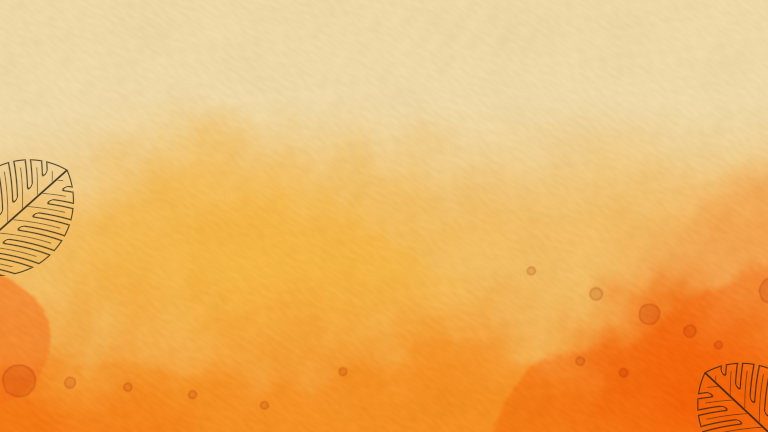
Write a Shadertoy shader that draws this background.

```glsl
// Autumn watercolour: warm pigment washes rise from the lower edge over cream
// paper. Noise-bent distance fields shape the washes and drops; two line-drawn
// leaves are a vesica cut by repeated slits. Units: canvas height = 1.

#define PAPER  vec3(0.932, 0.845, 0.650)
#define GOLD   vec3(0.942, 0.735, 0.390)
#define AMBER  vec3(0.960, 0.695, 0.230)
#define ORANGE vec3(0.955, 0.545, 0.115)
#define EMBER  vec3(0.950, 0.375, 0.025)
#define INK    vec3(0.130, 0.110, 0.070)
#define LINE_WIDTH 0.0011
#define SLIT_SPACING 0.046
#define GRAIN 0.022

// Gradient noise, roughly -0.7 to 0.7
vec2 gradient(vec2 cell) {
    float h = fract(sin(dot(cell, vec2(127.1, 311.7))) * 43758.5);
    return vec2(cos(6.2832 * h), sin(6.2832 * h));
}

float noise(vec2 p) {
    vec2 i = floor(p), f = fract(p);
    vec2 u = f * f * f * (f * (f * 6.0 - 15.0) + 10.0);
    vec2 e = vec2(1.0, 0.0);
    return mix(mix(dot(gradient(i), f), dot(gradient(i + e), f - e), u.x),
               mix(dot(gradient(i + e.yx), f - e.yx),
                   dot(gradient(i + 1.0), f - 1.0), u.x), u.y);
}

float fbm(vec2 p) {
    float sum = 0.0, amp = 0.6;
    for (int i = 0; i < 5; i++) {
        sum += amp * noise(p);
        p = mat2(1.6, 1.2, -1.2, 1.6) * p + 7.3;
        amp *= 0.5;
    }
    return sum;
}

// Coverage of a pigment patch: 1 inside, fading over the given softness
float wash(float d, float softness) {
    return smoothstep(softness, -softness, d);
}

// Transparent paint drop with a slightly darker rim
vec3 addDrop(vec3 col, vec2 p, vec2 centre, float radius) {
    float d = length(p - centre) - radius + 0.1 * radius * noise(p * 45.0);
    float rim = smoothstep(0.005, 0.0, abs(d + 0.003));
    float body = wash(d, 0.0025);
    return col * (1.0 - body * (0.05 + 0.04 * rim) * vec3(1.0, 2.2, 3.0));
}

// Ink coverage of a leaf whose midrib runs from the tip along axis
float leafInk(vec2 p, vec2 tip, vec2 axis) {
    vec2 q = p - tip;
    float t = dot(q, axis);
    float side = dot(q, vec2(-axis.y, axis.x));
    float s = abs(side);
    float body = length(vec2(t - 0.165, s + 0.053)) - 0.1734;

    // Slits and side veins repeat along a curved slanted coordinate
    float k = t + 0.95 * s - 1.8 * s * s + 0.012 * step(0.0, side);
    float across = abs(fract(k / SLIT_SPACING) - 0.5) * SLIT_SPACING * 0.74;
    float slit = length(vec2(across, min(s - 0.032, 0.0))) - 0.0055;
    float outline = abs(max(body, -slit));
    float vein = max(SLIT_SPACING * 0.37 - across, body + 0.018);
    float midrib = max(s - 0.0008, max(-t, t - 0.3));

    float aa = 0.8 / iResolution.y;
    float lines = smoothstep(aa, -aa, min(outline, midrib) - LINE_WIDTH);
    return max(lines, 0.8 * smoothstep(aa, -aa, vein - 0.6 * LINE_WIDTH));
}

void mainImage(out vec4 fragColor, in vec2 fragCoord) {
    vec2 p = fragCoord / iResolution.y;
    float x = p.x, y = p.y;
    float broad = fbm(p * 3.2 + 4.0);
    float fine = fbm(p * 8.0 + 19.0);
    float bend = 0.13 * broad + 0.05 * fine;

    // Soft golden fade into the paper
    vec3 col = PAPER;
    float fade = y + 0.7 * bend + 0.05 * smoothstep(0.2, 0.0, x);
    col = mix(col, GOLD, smoothstep(0.80, 0.43, fade));

    // Amber heart with a diagonal upper right edge, and a peach right side
    float heart = length((p - vec2(0.60, 0.40)) * vec2(0.62, 1.0)) - 0.22;
    col = mix(col, AMBER, 0.8 * wash(heart + bend, 0.18));
    float diagonal = dot(p - vec2(0.92, 0.475), vec2(0.64, 0.77)) + bend;
    float nearDiagonal = smoothstep(0.30, 0.0, length(p - vec2(0.90, 0.43)));
    col = mix(col, AMBER, 0.5 * nearDiagonal * wash(diagonal, 0.018));
    float peach = length((p - vec2(1.85, 0.30)) * vec2(0.8, 1.0)) - 0.28;
    col = mix(col, vec3(0.95, 0.61, 0.28), 0.8 * wash(peach + bend, 0.12));

    // Orange along the bottom, with a firmer lower layer
    col = mix(col, ORANGE, 0.9 * smoothstep(0.40, 0.02, y + 1.3 * bend));
    float bank = y - 0.15 - 0.035 * sin(7.0 * x + 0.1) + 0.8 * bend;
    col = mix(col, ORANGE, 0.45 * wash(bank, 0.02));

    // Ember patches in both lower corners
    float leftDisc = length(p - vec2(-0.03, 0.21)) - 0.15 + 0.25 * bend;
    col = mix(col, vec3(0.95, 0.47, 0.13), 0.65 * wash(leftDisc, 0.006));
    float leftPool = length((p - vec2(0.05, 0.0)) * vec2(0.5, 1.0)) - 0.14;
    col = mix(col, EMBER, 0.45 * wash(leftPool + bend, 0.09));
    float shore = 0.20 * smoothstep(1.11, 1.27, x) + 0.20 * smoothstep(1.43, 1.76, x);
    float rightPool = max(y - shore, 1.14 - x) + 0.6 * bend;
    col = mix(col, EMBER, 0.40 * wash(rightPool, 0.016));
    float core = length((p - vec2(1.62, 0.12)) * vec2(0.7, 1.0)) - 0.18;
    col = mix(col, EMBER, 0.85 * wash(core + bend, 0.13));

    // Drops: one trail along the lower left, one falling to the right
    for (int n = 0; n < 6; n++) {
        float i = float(n);
        vec2 low = vec2(0.044 + 0.11 * i + 0.008 * i * i,
                        0.118 - 0.0035 * i * i + 0.109 * smoothstep(4.0, 5.0, i));
        vec2 falling = vec2(1.23 + 0.165 * i - 0.0142 * i * i,
                            0.373 - 0.057 * i + 0.0035 * i * i);
        col = addDrop(col, p, low, 0.011 + 0.028 * exp(-2.0 * i));
        if (n < 5) col = addDrop(col, p, falling, 0.011 + 0.015 * exp(-(i - 2.0) * (i - 2.0)));
        if (n < 2) col = addDrop(col, p, vec2(1.343 + 0.1 * i, 0.164 - 0.027 * i), 0.012);
    }
    col = addDrop(col, p, vec2(1.79, 0.326), 0.034);

    // Slanted paper tooth and faint pigment mottling
    vec2 tooth = vec2(dot(p, vec2(0.83, -0.56)) * 38.0, dot(p, vec2(0.56, 0.83)) * 110.0);
    col += GRAIN * noise(tooth) + 0.02 * fine;

    // Leaves
    float ink = leafInk(p, vec2(0.155, 0.606), vec2(-0.747, -0.665));
    ink = max(ink, leafInk(p, vec2(1.632, 0.137), vec2(0.73, -0.683)));
    fragColor = vec4(mix(col, INK, 0.85 * ink), 1.0);
}
```
